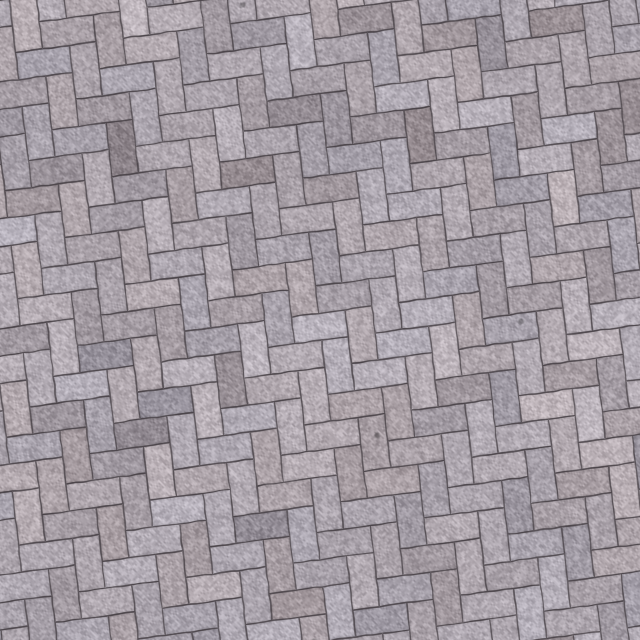
This texture is drawn by a Shadertoy shader. Its source:

```glsl
#define ROW_AXIS vec2(0.0419, 0.00564)
#define COLUMN_AXIS vec2(-0.0049, 0.04215)
#define ANCHOR vec2(0.362, 0.578)
#define JOINT_HALF_WIDTH 0.027
#define STONE_COLOR vec3(0.680, 0.650, 0.680)
#define JOINT_COLOR vec3(0.270, 0.245, 0.265)
#define TONE_SPREAD 0.065
#define DARK_SHARE 0.13
#define DARK_DROP 0.075
#define FINE_GRAIN 0.155
#define COARSE_GRAIN 0.08
#define SPOT_SHARE 0.03

float hash(vec2 p) {
    return fract(sin(dot(p, vec2(127.1, 311.7))) * 43758.55);
}

float noise(vec2 p) {
    vec2 i = floor(p), f = fract(p);
    f = f * f * (3.0 - 2.0 * f);
    return mix(mix(hash(i), hash(i + vec2(1, 0)), f.x),
               mix(hash(i + vec2(0, 1)), hash(i + vec2(1, 1)), f.x), f.y);
}

// Herringbone lookup: position inside the paver, its size and its lower left cell
void findPaver(vec2 p, out vec2 local, out vec2 size, out vec2 id) {
    vec2 cell = floor(p);
    float phase = mod(cell.x - cell.y, 4.0);
    bool flat_ = phase < 1.5;
    vec2 offset = vec2(0);
    if (phase > 0.5 && phase < 1.5) offset.x = 1.0;
    if (phase > 1.5 && phase < 2.5) offset.y = 1.0;
    local = p - cell + offset;
    size = flat_ ? vec2(2, 1) : vec2(1, 2);
    id = cell - offset;
}

// Tone and tint that differ from paver to paver
vec3 paverColor(vec2 id) {
    float tone = (hash(id) + hash(id + 17.3) - 1.0) * TONE_SPREAD;
    float dark = step(1.0 - DARK_SHARE, hash(id + 41.7));
    tone -= dark * DARK_DROP * (0.6 + 0.6 * hash(id + 5.9));
    float tint = (hash(id + 73.1) - 0.5) * 0.022;
    return STONE_COLOR + tone + vec3(tint, 0.0, -tint);
}

// Speckle, stretched along a diagonal
float grain(vec2 uv) {
    vec2 d = vec2(uv.x + uv.y, uv.y - uv.x) * 0.7071;
    return (noise(d * vec2(390, 270)) - 0.5) * FINE_GRAIN
         + (noise(d * vec2(190, 125) + 31.0) - 0.5) * COARSE_GRAIN;
}

void mainImage(out vec4 fragColor, in vec2 fragCoord) {
    vec2 uv = fragCoord / iResolution.xy;
    vec2 p = inverse(mat2(ROW_AXIS, COLUMN_AXIS)) * (uv - ANCHOR) + vec2(0, 1);
    float pixel = 1.0 / (min(iResolution.x, iResolution.y) * length(ROW_AXIS));

    // Slightly uneven edges
    p += (vec2(noise(p * 3.0), noise(p * 3.0 + 50.0)) - 0.5) * 0.035;

    vec2 local, size, id;
    findPaver(p, local, size, id);
    vec2 border = min(local, size - local);
    float edge = min(border.x, border.y);

    // Stone with broad weathering and grain
    vec3 color = paverColor(id);
    color += (noise(uv * 4.0 + 9.0) - 0.5) * 0.035;
    color += grain(uv);
    color *= mix(0.93, 1.0, smoothstep(0.0, 0.13, edge));

    // Rare dirt spots
    vec2 spotCenter = size * (0.2 + 0.6 * vec2(hash(id + 3.1), hash(id + 8.7)));
    float spotRadius = 0.09 + 0.06 * noise(p * 9.0);
    float spot = 1.0 - smoothstep(0.4 * spotRadius, spotRadius + pixel,
                                  length(local - spotCenter));
    color *= 1.0 - 0.3 * spot * step(1.0 - SPOT_SHARE, hash(id + 91.3));

    // Joints, fainter on the upright sides and where filled with sand
    float halfWidth = JOINT_HALF_WIDTH * (0.75 + 0.5 * noise(p * 1.7 + 20.0));
    float joint = 1.0 - smoothstep(halfWidth - 0.7 * pixel, halfWidth + 0.7 * pixel, edge);
    float strength = border.x < border.y ? 0.82 : 0.95;
    strength *= 0.8 + 0.2 * noise(p * 2.3 + 70.0);
    color = mix(color, JOINT_COLOR, joint * strength);

    fragColor = vec4(clamp(color, 0.0, 1.0), 1.0);
}
```
